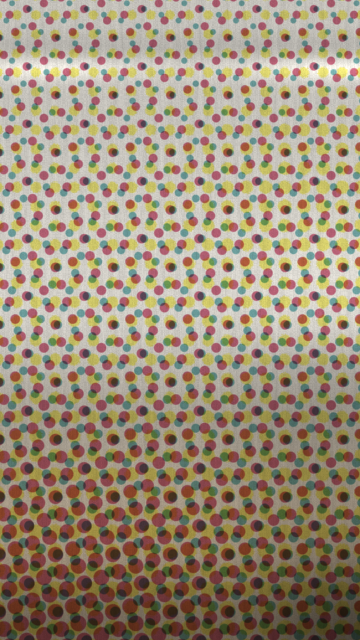
Give the GLSL for this pattern, as a Shadertoy shader.

```glsl
// Three-ink halftone dots printed on vertically brushed metal, lit from above.

const float PERIOD = 0.1595;               // rosette repeat, in canvas widths
const float SCREEN_ANGLE = 0.32175;        // atan(1/3), so the screens realign
const vec3 MAGENTA_INK = vec3(0.83, 0.45, 0.56);
const vec3 CYAN_INK    = vec3(0.50, 0.74, 0.76);
const vec3 YELLOW_INK  = vec3(0.98, 0.96, 0.52);

float hash(vec2 cell) {
    return fract(sin(dot(cell, vec2(127.1, 311.7))) * 4375.85);
}

float bump(float x, float center, float width) {
    float d = (x - center) / width;
    return exp(-d * d);
}

// Distance to the nearest dot centre of a rotated square screen.
float screenDistance(vec2 p, vec2 anchor, float angle, float pitch) {
    float c = cos(angle), s = sin(angle);
    vec2 d = p - anchor;
    vec2 cell = vec2(c * d.x + s * d.y, c * d.y - s * d.x) / pitch;
    return length(fract(cell + 0.5) - 0.5) * pitch;
}

// Multiply the surface by an ink wherever its dots cover it.
vec3 printInk(vec3 surface, vec3 ink, float dist, float radius, float soft) {
    float cover = 1.0 - smoothstep(radius - soft, radius + soft, dist);
    return surface * mix(vec3(1.0), ink, cover);
}

// Fine vertical scratches from layered sines that drift along their length.
float brushed(vec2 p) {
    float sum = 0.0, freq = 140.0, amp = 0.5;
    for (int i = 0; i < 5; i++) {
        float k = float(i);
        float drift = 2.2 * sin(p.y * (9.0 + 7.0 * k) + p.x * 31.0 + k);
        sum += amp * sin(p.x * freq + drift + 1.7 * k);
        freq *= 1.63;
        amp *= 0.87;
    }
    return sum;
}

// Metal tone: x runs left to right, t runs from the top down.
vec3 metalTone(float x, float t) {
    float level = mix(0.77, 0.82, smoothstep(0.15, 0.42, t));
    level -= 0.19 * smoothstep(0.47, 0.68, t);
    level -= 0.08 * smoothstep(0.72, 1.0, t);
    // Bright reflected strip, strongest toward both sides
    float sides = bump(x, 1.0, 0.28) + 0.75 * bump(x, 0.12, 0.22);
    level += (0.05 + 0.18 * sides) * bump(t, 0.108, 0.018);
    level -= 0.06 * bump(t, 0.072, 0.022);
    // Broad uneven reflections
    level += 0.05 * bump(x, 0.95, 0.3) * bump(t, 0.43, 0.09);
    level -= 0.07 * smoothstep(0.5, 0.9, x) * smoothstep(0.5, 0.58, t);
    level -= 0.12 * smoothstep(0.65, 1.0, x) * smoothstep(0.78, 1.0, t);
    vec3 tint = mix(vec3(1.0, 0.985, 0.95), vec3(1.06, 0.96, 0.82),
                    smoothstep(0.48, 0.92, t));
    return level * tint;
}

void mainImage(out vec4 fragColor, in vec2 fragCoord) {
    vec2 p = fragCoord / iResolution.x;
    float x = p.x;
    float t = 1.0 - fragCoord.y / iResolution.y;
    float soft = max(0.0026, 0.8 / iResolution.x);

    // Metal base
    vec3 color = metalTone(x, t);
    color *= 1.0 + 0.026 * brushed(p);

    // Dot radii grow downward, each ink in its own direction
    float lower = smoothstep(0.5, 0.95, t);
    float upper = smoothstep(0.0, 0.45, t);
    float magentaR = mix(0.0112, 0.0134, upper)
                   + 0.0085 * lower * (1.0 - 0.75 * smoothstep(0.3, 0.95, x));
    float cyanR = mix(0.0080, 0.0114, upper) + 0.0034 * lower;
    float yellowR = mix(0.0130, 0.0160, upper) + 0.0055 * lower
                  + 0.0040 * bump(x, 0.9, 0.35) * bump(t, 0.28, 0.16);

    // Screens
    float tiltedPitch = PERIOD / sqrt(10.0);
    float yellowD = screenDistance(p, vec2(0.472, 1.045), 0.0, PERIOD / 3.0);
    float magentaD = screenDistance(p, vec2(0.473, 1.035), SCREEN_ANGLE, tiltedPitch);
    float cyanD = screenDistance(p, vec2(0.480, 1.035), -SCREEN_ANGLE, tiltedPitch);

    // Yellow bleeds a little, so its edge is softer and rougher
    float rough = 0.003 * (hash(floor(p * 210.0)) - 0.5);
    color = printInk(color, YELLOW_INK, yellowD + rough, yellowR, 1.5 * soft);
    color = printInk(color, MAGENTA_INK, magentaD, magentaR, soft);
    color = printInk(color, CYAN_INK, cyanD, cyanR, soft);

    // Surface grain and dim lower edge
    color *= 0.97 + 0.06 * hash(floor(p * 290.0));
    color *= 1.0 - 0.25 * smoothstep(0.84, 1.0, t);
    fragColor = vec4(clamp(color, 0.0, 1.0), 1.0);
}
```
